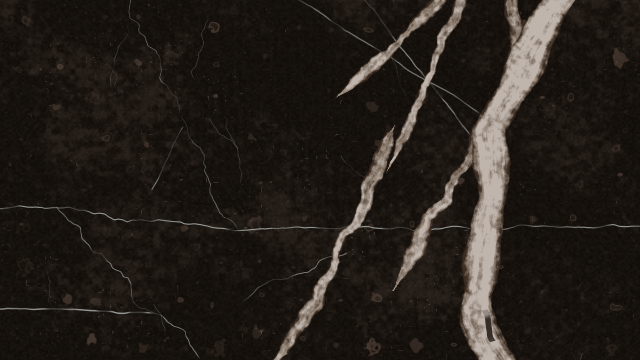
Reproduce this texture procedurally as a Shadertoy shader.

```glsl
// Near-black marble with pale calcite veins, hairline cracks and fossil flecks.

const vec3 GROUND_DARK = vec3(0.082, 0.064, 0.048);
const vec3 GROUND_LIGHT = vec3(0.150, 0.121, 0.100);
const vec3 FOSSIL = vec3(0.34, 0.27, 0.23);
const vec3 CRACK = vec3(0.58, 0.59, 0.58);
const vec3 VEIN_RIM = vec3(0.23, 0.17, 0.13);
const vec3 VEIN_BODY = vec3(0.54, 0.48, 0.43);
const vec3 VEIN_CORE = vec3(0.75, 0.71, 0.68);

float hash(vec2 p) {
  return fract(sin(dot(p, vec2(127.1, 311.7))) * 43758.5453);
}

float noise(vec2 p) {
  vec2 i = floor(p), f = fract(p);
  f = f * f * (3.0 - 2.0 * f);
  return mix(mix(hash(i), hash(i + vec2(1, 0)), f.x),
             mix(hash(i + vec2(0, 1)), hash(i + vec2(1, 1)), f.x), f.y);
}

// Layered noise, centred on zero
float fbm(vec2 p) {
  float sum = -0.47, amp = 0.5;
  for (int i = 0; i < 4; i++) {
    sum += amp * noise(p);
    p = mat2(1.6, 1.2, -1.2, 1.6) * p + 7.3;
    amp *= 0.5;
  }
  return sum;
}

// Offset across, progress along and length of a wavy line (start xy, end xy)
vec3 lineCoords(vec2 p, vec4 line, float bow, float wobble) {
  vec2 dir = line.zw - line.xy;
  float len = length(dir);
  dir /= len;
  p -= line.xy;
  vec2 q = vec2(dot(p, vec2(-dir.y, dir.x)), dot(p, dir));
  float s = clamp(q.y / len, 0.0, 1.0);
  float arch = 4.0 * s * (1.0 - s);
  float wave = fbm(vec2(q.y * 11.0, line.x * 37.0));
  q.x -= bow * arch + min(1.0, 2.0 * arch) * wobble * wave;
  return vec3(q.x, q.y / len, len);
}

// Coverage of a thin broken crack
float hairline(vec2 p, vec4 line, float wobble, float width, float px) {
  vec3 q = lineCoords(p, line, 0.0, wobble);
  float ends = smoothstep(0.0, 0.04, q.y) * smoothstep(1.0, 0.96, q.y);
  float gaps = smoothstep(0.25, 0.7, noise(vec2(q.y * q.z * 22.0, line.x * 53.0)));
  float cover = clamp((width - abs(q.x)) / px + 0.5, 0.0, 1.0);
  return cover * min(1.0, 2.0 * width / px) * ends * (0.3 + 0.7 * gaps);
}

// Streaked mineral filling; q is (across, along) in canvas units
void fillVein(inout vec3 color, vec2 p, vec2 q, float width, float paleness, float px) {
  float d = abs(q.x) + 0.008 * fbm(p * 55.0);
  float depth = 1.0 - d / max(width, 0.0005);
  float tone = paleness * smoothstep(-0.1, 0.5, depth);
  tone += 1.1 * fbm(q * vec2(75.0, 13.0)) + 0.9 * fbm(p * 75.0);
  vec3 mineral = mix(VEIN_RIM, VEIN_BODY, smoothstep(0.0, 0.5, tone));
  mineral = mix(mineral, VEIN_CORE, smoothstep(0.4, 0.85, tone));
  color = mix(color, mineral, smoothstep(-px, px, width - d) * step(0.0005, width));
}

void slimVein(inout vec3 color, vec2 p, vec4 line, float bow, float width, float px) {
  vec3 q = lineCoords(p, line, bow, 0.05);
  float along = q.y * q.z;
  width *= 0.55 + 0.9 * noise(vec2(along * 9.0, line.x * 53.0));
  width *= smoothstep(0.0, 0.08, q.y) * smoothstep(1.0, 0.75, q.y);
  fillVein(color, p, vec2(q.x, along), width, 0.62, px);
}

// One fossil fleck or ring per occupied cell
float fossils(vec2 p, float cell, float px) {
  vec2 id = floor(p / cell) + 300.0 * cell;
  vec2 centre = 0.3 + 0.4 * vec2(hash(id), hash(id + 17.0));
  float radius = cell * (0.05 + 0.13 * pow(hash(id + 31.0), 2.0));
  vec2 q = (fract(p / cell) - centre) * cell;
  q.y *= 0.8 + 0.8 * hash(id + 43.0);
  float d = length(q) + radius * 1.2 * (noise(p * 90.0) - 0.5);
  float hollow = smoothstep(px, -px, d - 0.55 * radius) * step(0.5, hash(id + 59.0));
  float opacity = step(0.5, hash(id + 71.0)) * (0.2 + 0.5 * hash(id + 83.0));
  return smoothstep(px, -px, d - radius) * (1.0 - 0.7 * hollow) * opacity;
}

void mainImage(out vec4 fragColor, in vec2 fragCoord) {
  vec2 p = fragCoord / iResolution.y;
  float px = 1.0 / iResolution.y;

  // Ground: clouds, grain, flecks
  float cloud = 0.55 * fbm(p * 5.0) + 0.45 * fbm(p * 60.0);
  vec3 color = mix(GROUND_DARK, GROUND_LIGHT, smoothstep(-0.04, 0.21, cloud));
  color += 0.035 * (noise(p * 170.0) - 0.5);
  color = mix(color, FOSSIL, fossils(p, 0.11, px) + 0.3 * fossils(p, 0.055, px));
  color += 0.16 * smoothstep(0.88, 0.98, noise(p * 150.0 + 9.0)) * noise(p * 14.0);

  // Scattered faint cracks
  float crack = 0.0;
  for (float i = 0.0; i < 12.0; i++) {
    vec2 a = vec2(1.7 * hash(vec2(i, 2)), hash(vec2(i, 5)));
    vec2 b = a + vec2(0.16 * hash(vec2(i, 8)) - 0.05, -0.06 - 0.14 * hash(vec2(i, 11)));
    crack += 0.4 * hairline(p, vec4(a, b), 0.07, 0.0011, px);
  }

  // Long cracks: level, stepped and straight diagonal
  crack += hairline(p, vec4(-0.1, 0.44, 0.65, 0.36), 0.05, 0.0016, px);
  crack += hairline(p, vec4(0.63, 0.36, 1.85, 0.37), 0.035, 0.0016, px);
  crack += hairline(p, vec4(-0.12, 0.147, 0.43, 0.13), 0.02, 0.002, px);
  crack += 0.65 * hairline(p, vec4(0.33, 1.03, 0.5, 0.68), 0.11, 0.0013, px);
  crack += 0.65 * hairline(p, vec4(0.5, 0.68, 0.66, 0.36), 0.12, 0.0013, px);
  crack += 0.8 * hairline(p, vec4(0.15, 0.43, 0.56, 0), 0.11, 0.0014, px);
  crack += 0.8 * hairline(p, vec4(0.67, 0.16, 0.97, 0.3), 0.07, 0.0014, px);
  crack += 0.8 * hairline(p, vec4(0.51, 0.65, 0.42, 0.47), 0.02, 0.0015, px);
  crack += 0.7 * hairline(p, vec4(0.78, 1.03, 1.34, 0.68), 0.015, 0.0018, px);
  crack += 0.8 * hairline(p, vec4(0.99, 1.03, 1.31, 0.62), 0.015, 0.0018, px);
  color = mix(color, CRACK, min(crack, 1.0));

  // Slender slanted veins
  slimVein(color, p, vec4(1.34, 1.12, 1.065, 0.5), 0.0, 0.012, px);
  slimVein(color, p, vec4(1.1, 0.66, 0.7, -0.1), 0.03, 0.016, px);
  slimVein(color, p, vec4(1.38, 0.7, 1.085, 0.18), -0.01, 0.019, px);
  slimVein(color, p, vec4(1.26, 1.06, 0.91, 0.71), 0.02, 0.014, px);
  slimVein(color, p, vec4(1.4, 1.06, 1.45, 0.78), 0.02, 0.02, px);

  // Broad vein: leaning top, upright trunk, kicked foot
  float centre = 1.365 + 0.51 * max(p.y - 0.64, 0.0) + 0.6 * max(0.1 - p.y, 0.0);
  centre -= 0.04 * smoothstep(0.1, 0.5, 0.6 - p.y) + 0.035 * fbm(vec2(p.y * 9.0, 61));
  float lean = mix(1.0, 0.88, smoothstep(0.58, 0.7, p.y));
  float width = 0.038 + 0.016 * noise(vec2(p.y * 11.0, 67));
  fillVein(color, p, vec2((p.x - centre) * lean, p.y), width, 0.82, px);

  // Dark sliver in the foot
  float sliver = hairline(p, vec4(1.345, 0.14, 1.37, 0.05), 0.02, 0.008, px);
  color = mix(color, GROUND_LIGHT, 0.9 * sliver);
  fragColor = vec4(clamp(color, 0.0, 1.0), 1.0);
}
```
